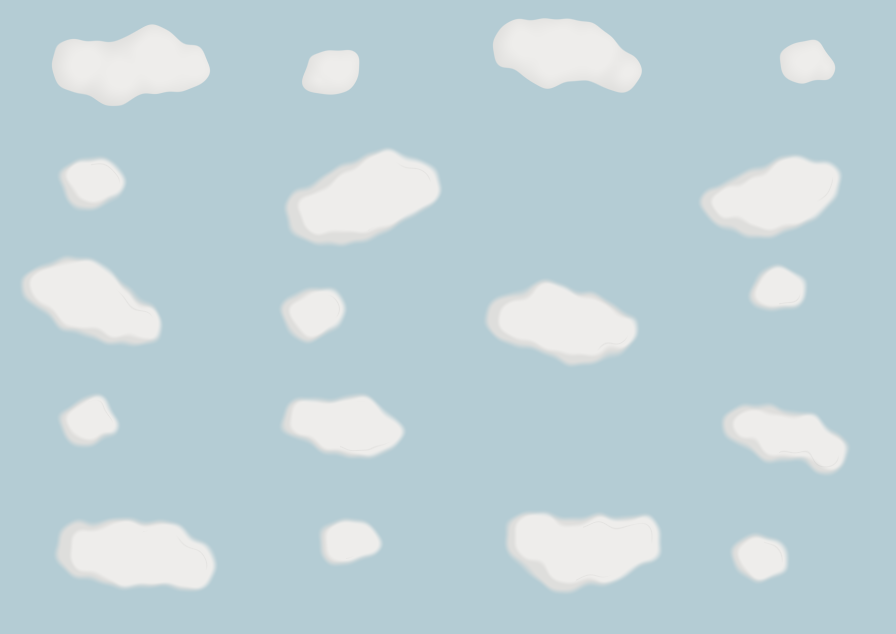
Reproduce this pattern procedurally as a Shadertoy shader.

```glsl
#define COLUMNS 4
#define ROWS 5
#define PUFFS 4
#define ROW_STEP 0.19
#define JITTER vec2(0.09, 0.05)
#define BIG vec2(0.078, 0.052)
#define SMALL vec2(0.024, 0.034)
#define EDGE_SOFTNESS 0.006
#define SKY vec3(0.706, 0.800, 0.831)
#define LIT vec3(0.934, 0.930, 0.922)
#define SHADE vec3(0.872, 0.870, 0.862)

float hash(vec2 p) {
    return fract(sin(dot(p, vec2(127.1, 311.7))) * 43758.55);
}

vec2 hash2(vec2 p) {
    return vec2(hash(p), hash(p + 17.3));
}

float smoothMin(float a, float b, float k) {
    float h = max(k - abs(a - b), 0.0) / k;
    return min(a, b) - h * h * k * 0.25;
}

// Coverage of a shape: 1 inside, 0 outside, with a blurred border
float cover(float dist, float softness) {
    float w = max(softness, 0.75 / iResolution.y);
    return smoothstep(w, -w, dist);
}

// Distances to the whole cloud (x) and to its lit side (y)
vec2 cloudDistance(vec2 p, vec2 size, vec2 seed) {
    float radius = size.y;
    vec2 dist = vec2(1.0);
    for (int i = 0; i < PUFFS; i++) {
        vec2 h = hash2(seed + float(i) * 5.7);
        float t = 2.0 * float(i) / float(PUFFS - 1) - 1.0;
        float r = radius * (1.0 - 0.35 * t * t) * mix(0.82, 1.15, h.x);
        vec2 center = vec2(t * size.x, (h.y - 0.5) * 0.75 * radius);
        vec2 litCenter = center + radius * vec2(0.20, 0.04);
        float litRadius = r * (h.y < 0.3 ? 0.78 : 0.95);
        float body = length(p - center) - r;
        float lit = length(p - litCenter) - litRadius;
        dist.x = smoothMin(dist.x, body, radius * 0.4);
        dist.y = smoothMin(dist.y, lit, radius * 0.4);
    }
    return dist;
}

void mainImage(out vec4 fragColor, in vec2 fragCoord) {
    vec2 uv = fragCoord / iResolution.y;
    float columnStep = iResolution.x / iResolution.y / float(COLUMNS);
    vec3 color = SKY;

    for (int row = 0; row < ROWS; row++) {
        for (int col = 0; col < COLUMNS; col++) {
            vec2 cell = vec2(col, row);
            vec2 seed = cell * 3.1 + 2.0;
            vec2 h = hash2(seed);

            // Large and small clouds alternate; a few small ones are left out
            bool big = (row + col) % 2 == 0;
            if (!big && hash(seed + 9.0) < 0.15) continue;
            vec2 size = (big ? BIG : SMALL) * mix(0.85, 1.12, hash(seed + 4.0));

            // Scatter and tilt
            vec2 center = (cell + 0.5) * vec2(columnStep, ROW_STEP) + vec2(0.0, 0.045);
            vec2 p = uv - center - (h - 0.5) * JITTER;
            float tilt = (hash(seed + 6.0) - 0.5) * 0.6;
            p = mat2(cos(tilt), -sin(tilt), sin(tilt), cos(tilt)) * p;

            // Uneven, hand-painted outline
            p += 0.0025 * sin(p.yx * 75.0 + h * 6.28) + 0.001 * sin(p.yx * 160.0 + h.yx * 9.0);
            vec2 dist = cloudDistance(p, size, seed);

            // The top row has crisp borders and diffuse inner shading
            bool crisp = row == ROWS - 1;
            float lit = cover(dist.y, crisp ? 0.022 : 0.004);
            float alpha = cover(dist.x, crisp ? 0.001 : EDGE_SOFTNESS);

            // Faint broken brush line inside the right border
            float line = cover(abs(dist.x + 0.22 * size.y) - 0.0005, 0.0015);
            line *= smoothstep(0.2, 0.9, sin(p.y * 70.0 + h.x * 6.28)) * step(0.0, p.x);
            vec3 paint = mix(SHADE, LIT, lit);
            if (!crisp) paint -= 0.05 * line;
            color = mix(color, paint, alpha);
        }
    }
    fragColor = vec4(color, 1.0);
}
```
